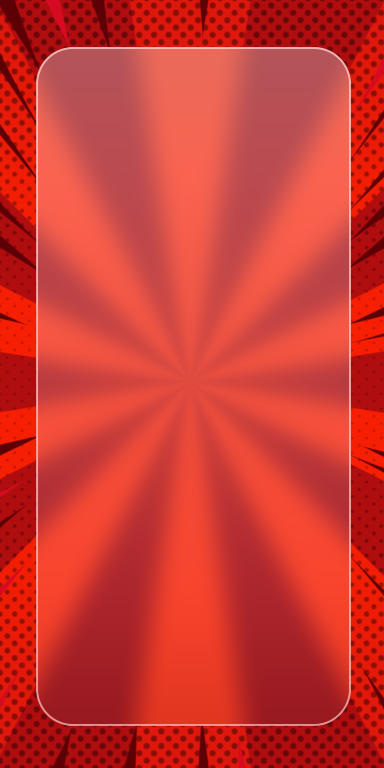
A Shadertoy shader for this background:

```glsl
// Red comic sunburst with halftone dots and speed streaks, covered by a
// frosted glass panel. Ten rays come from the cosine of the polar angle;
// the panel shows the same rays with a wide, soft edge and a white tint.

const float TAU = 6.2831853;

float hash(float n) {
    return fract(sin(n * 127.1 + 3.7) * 4375.85);
}

float roundedBox(vec2 p, vec2 halfSize, float radius) {
    vec2 q = abs(p) - halfSize + radius;
    return length(max(q, 0.0)) + min(max(q.x, q.y), 0.0) - radius;
}

// Approximate signed distance to the ray edges, positive inside bright rays
float rayDistance(vec2 fromCenter) {
    return cos(10.0 * atan(fromCenter.x, fromCenter.y)) * length(fromCenter) / 10.0;
}

// Halftone dots on a diagonal grid, larger toward the top and bottom
float halftone(vec2 p, float height, float pixel) {
    float spacing = 0.027;
    vec2 cell = fract(mat2(0.7071, 0.7071, -0.7071, 0.7071) * p / spacing) - 0.5;
    float radius = mix(0.12, 0.29, smoothstep(0.1, 0.85, height));
    float edge = 1.2 * pixel / spacing;
    return 1.0 - smoothstep(radius - edge, radius + edge, length(cell));
}

// Wedges that widen outward from the panel: x is coverage, y selects the tint
vec2 streaks(vec2 fromCenter, float outside, float pixel) {
    float r = length(fromCenter);
    float sector = atan(fromCenter.x, fromCenter.y) / TAU * 64.0;
    float id = floor(sector);
    float middle = 0.35 + 0.3 * hash(id + 20.0);
    float across = abs(fract(sector) - middle) * r * TAU / 64.0;
    float start = 0.07 * hash(id + 50.0) - 0.03;
    float width = (outside - start) * (0.05 + 0.09 * hash(id + 80.0));
    float present = step(hash(id), 0.22 + 0.35 * abs(fromCenter.y) / r);
    float cover = present * (1.0 - smoothstep(-pixel, pixel, across - width));
    return vec2(cover, step(0.66, hash(id + 110.0)));
}

void mainImage(out vec4 fragColor, in vec2 fragCoord) {
    float pixel = 1.0 / iResolution.x;
    vec2 p = fragCoord / iResolution.x;
    float top = iResolution.y / iResolution.x;
    p.y *= 2.0 / top;
    vec2 fromCenter = p - vec2(0.495, 1.005);
    float r = length(fromCenter);
    float height = abs(fromCenter.y);
    float rays = rayDistance(fromCenter);
    float panel = roundedBox(p - vec2(0.504, 0.9935), vec2(0.4075, 0.8815), 0.094);

    // Printed backdrop: crisp rays, dots, then streaks
    vec3 brightRed = mix(vec3(0.97, 0.12, 0.01), vec3(0.87, 0.09, 0.05),
                         smoothstep(0.3, 1.0, height));
    vec3 backdrop = mix(vec3(0.69, 0.05, 0.06), brightRed,
                        smoothstep(-pixel, pixel, rays));
    float dotStrength = mix(0.22, 0.4, smoothstep(0.1, 0.7, height));
    backdrop *= 1.0 - dotStrength * halftone(p, height, pixel);
    vec2 streak = streaks(fromCenter, panel, pixel);
    vec3 streakColor = mix(vec3(0.36, 0.0, 0.02), vec3(0.84, 0.04, 0.13), streak.y);
    backdrop = mix(backdrop, streakColor, streak.x);

    // Frosted glass: blurred rays under a tint that grows toward the top
    float blurred = smoothstep(-0.058, 0.058, rays + 0.012 * exp(-6.0 * r * r));
    vec3 glass = mix(vec3(0.64, 0.06, 0.09), vec3(0.97, 0.19, 0.09), blurred);
    glass *= 1.0 - 0.1 * smoothstep(0.5, 0.95, height);
    glass = mix(glass, vec3(1.0), mix(0.03, 0.31, p.y / 2.0));

    // Panel shape and its thin pale rim
    vec3 color = mix(glass, backdrop, smoothstep(-pixel, pixel, panel));
    float rim = 1.0 - smoothstep(0.001, 0.001 + 1.2 * pixel, abs(panel));
    color = mix(color, vec3(1.0, 0.84, 0.82), rim * mix(0.65, 0.8, p.y / 2.0));

    fragColor = vec4(color, 1.0);
}
```
